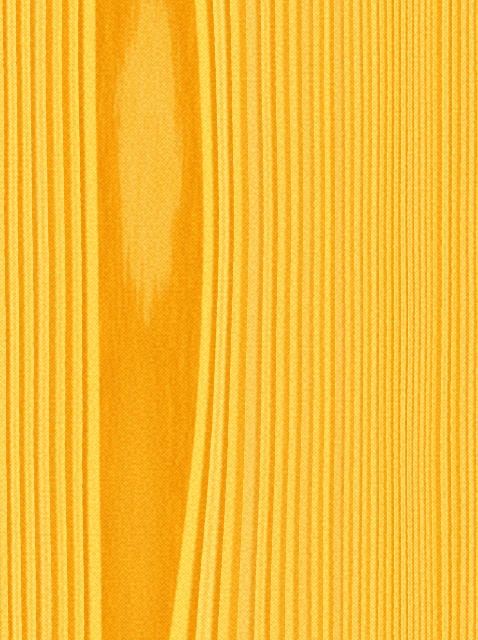
Reproduce this texture procedurally as a WebGL 1 fragment shader.

```glsl
precision highp float;
uniform vec2 u_resolution;

// Colours
const vec3 DEEP_ORANGE = vec3(0.94, 0.58, 0.01);
const vec3 ORANGE = vec3(0.98, 0.66, 0.06);
const vec3 AMBER = vec3(0.98, 0.74, 0.18);
const vec3 HONEY = vec3(0.98, 0.78, 0.32);
const vec3 YELLOW = vec3(1.00, 0.84, 0.28);
const vec3 CREAM = vec3(1.00, 0.87, 0.41);

// Layout, in canvas widths across and canvas heights down
const float PLANK_LEFT = 0.205;
const float PLANK_RIGHT = 0.41;
const vec2 PLANK_BEND = vec2(0.10, -0.155);
const float BEND_FADE = 8.0;
const vec2 SPINDLE_CENTRE = vec2(0.312, 0.23);
const vec2 SPINDLE_SIZE = vec2(0.072, 0.28);

// Rings
const float RING_FREQ = 28.0;
const float RING_CROWDING = 75.0;
const float CROWDING_END = 0.5;
const float CROWDING_DROP = 42.0;
const float WOBBLE = 0.004;
const float FRAY = 0.0011;

// Cloth
const float THREADS = 132.0;
const float WEAVE_DEPTH = 0.040;
const float SPECKLE_DEPTH = 0.10;

float hash(vec2 p) {
  return fract(sin(dot(p, vec2(127.1, 311.7))) * 43758.55);
}

vec2 gradientAt(vec2 p) {
  float angle = 6.2832 * hash(p);
  return vec2(cos(angle), sin(angle));
}

float gradientNoise(vec2 p) {
  vec2 i = floor(p), f = fract(p);
  vec2 w = f * f * f * (f * (f * 6.0 - 15.0) + 10.0);
  vec2 e = vec2(1.0, 0.0);
  float a = dot(gradientAt(i), f);
  float b = dot(gradientAt(i + e.xy), f - e.xy);
  float c = dot(gradientAt(i + e.yx), f - e.yx);
  float d = dot(gradientAt(i + e.xx), f - e.xx);
  return mix(mix(a, b, w.x), mix(c, d, w.x), w.y);
}

// Growth rings at distance u from the plank: pale band, then a dark line
vec3 rings(float u, float seed, float pixel) {
  float past = max(u - CROWDING_END, 0.0);
  float phase = RING_FREQ * u + RING_CROWDING * u * u * u - CROWDING_DROP * past;
  float freq = RING_FREQ + 3.0 * RING_CROWDING * u * u
             - CROWDING_DROP * step(CROWDING_END, u);
  float cell = floor(phase), f = fract(phase);
  float aa = min(freq * pixel, 0.4);
  float h1 = hash(vec2(cell, seed));
  float h2 = hash(vec2(cell, seed + 7.0));
  float first = step(cell, 0.5);

  float start = 1.0 - mix(0.30, 0.50, h1);
  float dark = smoothstep(start - 0.12 - 0.5 * aa, start + 0.08 + 0.5 * aa, f);
  dark *= 1.0 - smoothstep(1.0 - aa, 1.0, f);
  dark *= max(first, mix(0.65, 1.0, h2));

  float hair = 1.0 - smoothstep(0.04, 0.10 + aa, abs(f - 0.28));
  hair *= 0.5 * step(0.6, h2) * (1.0 - first);

  vec3 pale = mix(mix(HONEY, CREAM, h2), YELLOW, max(0.7 * first, 0.6 * h1));
  vec3 line = mix(DEEP_ORANGE, ORANGE, 0.8 * h1);
  return mix(mix(pale, AMBER, hair), line, dark);
}

// Broad orange plank with a pale spindle and streaky fibres
vec3 plank(vec2 p, float fibre) {
  vec2 q = (p - SPINDLE_CENTRE) / SPINDLE_SIZE;
  float spindle = 1.0 - smoothstep(0.72, 1.05, length(q) + 0.35 * fibre);
  vec2 g = (p - vec2(0.285, 0.82)) / vec2(0.075, 0.38);
  float glow = 1.0 - smoothstep(0.1, 1.0, length(g) + 0.4 * fibre);
  vec3 wood = mix(DEEP_ORANGE, ORANGE, 0.5 + 0.8 * fibre);
  wood = mix(wood, AMBER, 0.42 * glow);
  return mix(wood, mix(AMBER, HONEY, 0.55 + 0.6 * fibre), 0.92 * spindle);
}

void main() {
  vec2 uv = gl_FragCoord.xy / u_resolution;
  vec2 cloth = gl_FragCoord.xy / u_resolution.x;
  vec2 p = vec2(uv.x, 1.0 - uv.y);
  float pixel = 1.0 / u_resolution.x;

  // Slow drift of the grain and frayed edges
  p.x += WOBBLE * gradientNoise(vec2(p.x * 9.0, p.y * 3.5));
  p.x += FRAY * gradientNoise(cloth * vec2(60.0, 95.0));

  // Distances outward from both sides of the plank
  float bend = p.y * (PLANK_BEND.x + PLANK_BEND.y * p.y);
  float outside = max(p.x - PLANK_RIGHT - bend, 0.0);
  float right = p.x - PLANK_RIGHT - bend * exp(-BEND_FADE * outside);
  float left = PLANK_LEFT + 0.012 * (p.y - 0.5) - p.x;
  float edge = max(left, right);

  float fibre = gradientNoise(vec2(p.x * 75.0, p.y * 9.0))
              + 0.5 * gradientNoise(vec2(p.x * 140.0, p.y * 40.0));
  vec3 colour = rings(max(edge, 0.0), left > right ? 3.0 : 11.0, pixel);
  float inside = 1.0 - smoothstep(-0.002 - pixel, pixel, edge);
  colour = mix(colour, plank(p, fibre), inside);

  // Woven threads and speckle, strongest in blue and weakest in red
  vec2 thread = sin(6.2832 * THREADS * cloth);
  float weave = WEAVE_DEPTH * thread.x * thread.y;
  float speckle = SPECKLE_DEPTH * gradientNoise(cloth * vec2(150.0, 175.0));
  colour += (weave + speckle) * vec3(0.35, 0.9, 1.2);
  gl_FragColor = vec4(clamp(colour, 0.0, 1.0), 1.0);
}
```
